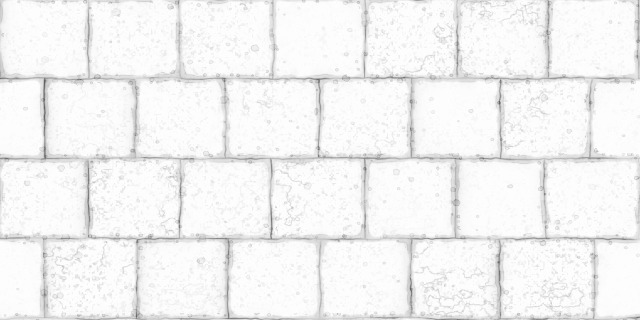
Give the GLSL for this texture map, as a WebGL 2 fragment shader.

```glsl
#version 300 es
precision highp float;
// Pale worn stone blocks in running bond: seven across, four courses, grey joints.
uniform vec2 u_resolution;
out vec4 fragColor;

float hash(vec2 p) {
    vec3 q = fract(p.xyx * vec3(0.1031, 0.1030, 0.0973));
    q += dot(q, q.yzx + 33.33);
    return fract((q.x + q.y) * q.z);
}

float noise(vec2 p) {
    vec2 i = floor(p), f = fract(p);
    f = f * f * (3.0 - 2.0 * f);
    return mix(mix(hash(i), hash(i + vec2(1, 0)), f.x),
               mix(hash(i + vec2(0, 1)), hash(i + vec2(1, 1)), f.x), f.y);
}

float fbm(vec2 p) {
    float sum = 0.0, amp = 0.5;
    for (int i = 0; i < 4; i++) {
        sum += amp * noise(p);
        p = p * 2.03 + 17.0;
        amp *= 0.5;
    }
    return sum;
}

float stroke(float d, float halfWidth, float px) {
    return 1.0 - smoothstep(halfWidth - px, halfWidth + px, abs(d));
}

// Scattered pits: a thin uneven rim around a pale centre
float pits(vec2 p, float cells, float density, float px) {
    vec2 id = floor(p * cells);
    vec2 jitter = vec2(hash(id + 3.1), hash(id + 8.7)) * 0.4 + 0.3;
    vec2 v = (fract(p * cells) - jitter) / cells;
    float radius = mix(0.1, 0.24, hash(id + 5.3)) / cells;
    float d = length(v * vec2(1.0, 1.15)) + (noise(p * 130.0) - 0.5) * radius * 0.6;
    float rim = stroke(d - radius, 0.0008, px);
    float fill = 1.0 - smoothstep(radius - px, radius + px, d);
    return step(hash(id + 1.9), density) * (0.7 * rim + 0.25 * fill) * mix(0.4, 1.0, hash(id));
}

void main() {
    vec2 p = gl_FragCoord.xy / u_resolution.y;
    float px = 1.0 / u_resolution.y;

    // Joint edges wander slightly
    vec2 wobble = vec2(noise(p * 13.0), noise(p * 13.0 + 40.0)) * 0.007
                + vec2(noise(p * 60.0 + 9.0), noise(p * 60.0 + 70.0)) * 0.004 - 0.0055;
    vec2 q = p + wobble;

    // Bond layout: every other course shifts by half a block
    float y = q.y * 4.0 - 0.018;
    float row = floor(y);
    float x = gl_FragCoord.x / u_resolution.x * 7.0 + wobble.x * 3.5
            + 0.02 + 0.5 * (1.0 - mod(row, 2.0));
    float joint = floor(x + 0.5);
    vec2 jointId = vec2(mod(joint, 7.0), row + 11.0);
    float dx = (x - joint - (hash(jointId) - 0.5) * 0.05) * 2.0 / 7.0;
    float bed = floor(y + 0.5);
    float dy = (y - bed) * 0.25;
    vec2 block = vec2(mod(joint - step(dx, 0.0), 7.0), row + 31.0);
    float ax = abs(dx), ay = abs(dy);

    // Distance to the nearest joint, rounded at block corners
    float k = max(0.022 - abs(ax - ay), 0.0) / 0.022;
    float edge = min(ax, ay) - k * k * 0.0055;

    // Soft mortar band, blotchy and heavier at some joints
    float blotch = fbm(p * 22.0);
    float ink = 0.008;
    float bandWidth = 0.004 + 0.011 * blotch;
    ink += 0.085 * (1.0 - smoothstep(bandWidth * 0.5, bandWidth * 1.5, edge));
    ink += 0.06 * exp(-max(edge, 0.0) * 70.0) * smoothstep(0.3, 0.7, blotch);
    float side = step(0.0, dx * (hash(jointId + 4.0) - 0.5));
    ink += 0.11 * side * step(0.65, hash(jointId + 6.0)) * exp(-ax * 75.0);

    // Dark joint lines, fading in and out along their length
    float fade = smoothstep(0.2, 0.75, noise(p * 19.0 + 5.0)) * 0.7 + 0.3;
    float depth = hash(jointId + 2.0);
    float upright = stroke(dx, 0.0018, px) * mix(0.17, 0.5, depth * depth);
    float level = stroke(dy, 0.0017, px) * mix(0.22, 0.42, noise(vec2(p.x * 8.0, bed * 7.0)));
    ink += max(upright, level) * fade;
    ink += 0.13 * stroke(edge - bandWidth, 0.0007, px) * smoothstep(0.4, 0.65, blotch);

    // Fine grain, stronger on some blocks and in patches
    float wear = hash(block);
    float patchy = smoothstep(0.3, 0.65, fbm(p * 7.0 + 50.0));
    float grain = noise(p * 190.0) * 0.6 + noise(p * 95.0 + 30.0) * 0.4;
    ink += 0.11 * smoothstep(0.52, 0.85, grain) * mix(0.2, 1.0, wear) * mix(0.35, 1.0, patchy);

    // Flaked contours and hairline cracks on the more worn blocks
    float relief = fbm(p * vec2(15.0, 19.0) + block * 3.7) - 0.48;
    float flake = stroke(relief / max(fwidth(relief), 0.02) * px, 0.0007, px);
    float flakeArea = smoothstep(0.52, 0.64, noise(p * 9.0 + block * 1.3));
    ink += 0.19 * flake * flakeArea * smoothstep(0.3, 0.8, wear) * smoothstep(0.005, 0.015, edge);

    // Pits of three sizes, crowded near the joints
    float nearJoint = exp(-max(edge, 0.0) * 60.0);
    for (int i = 0; i < 3; i++) {
        float cells = 18.0 + 15.0 * float(i);
        float density = 0.03 + 0.04 * wear + 0.16 * step(0.35, nearJoint);
        ink += (0.2 + 0.16 * nearJoint) * pits(p + float(i) * 3.3, cells, density, px);
    }

    fragColor = vec4(vec3(1.0 - min(ink, 0.62)), 1.0);
}
```
